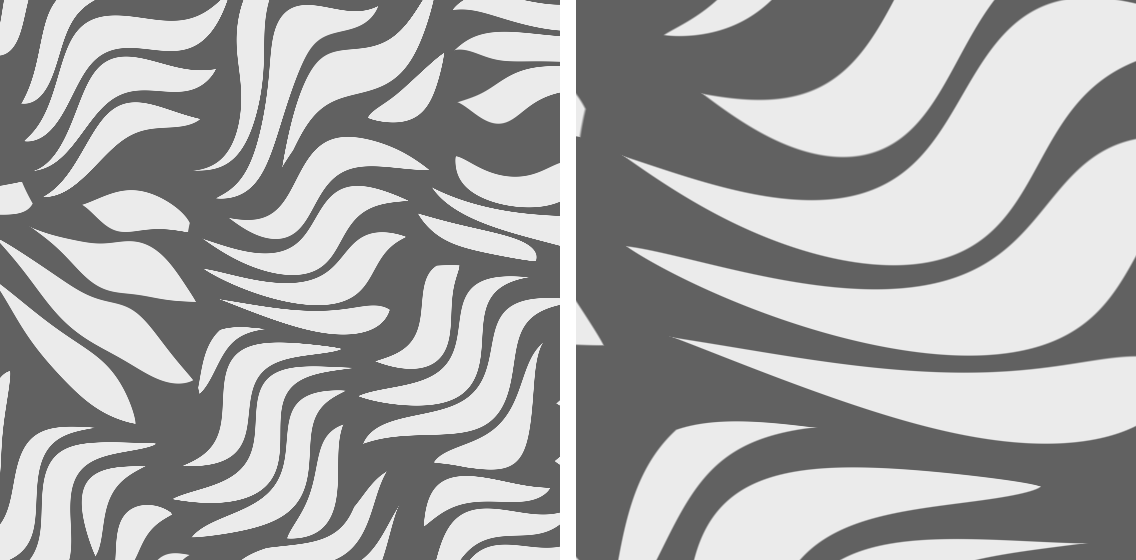
Left: the whole. Right: its middle third, enlarged.
Give the GLSL for this pattern, as a three.js fragment shader.

```glsl
// Clusters of pale, pointed, S-curved leaves on dark grey.
// A cellular layout gives each cluster its own direction and fanned bands, with
// one tapered leaf per band; two crossed sine shears bend the whole layout.

#define SCALE 3.4      // clusters across the canvas
#define STRETCH 0.8    // lengthens clusters along the flow when below 1
#define PITCH 0.25     // spacing of leaves, in cells
#define FULLNESS 0.84  // share of a band filled by the widest part of a leaf
#define CHANNEL 0.02   // half of the dark channel between clusters
#define FAN 0.42       // how much leaves spread towards one end
#define TAPER 0.9      // sharpness of the tips
#define FLOW 0.65      // main direction of the leaves, in radians
#define SWELL 0.13     // height of the S-curves, in cells
#define SOFTNESS 0.0007
#define GROUND vec3(0.38)
#define LEAF vec3(0.92)

varying vec2 vUv;

const float PI = 3.14159;

vec2 hash2(vec2 p) {
  vec2 q = vec2(dot(p, vec2(127.1, 311.7)), dot(p, vec2(269.5, 183.3)));
  return fract(sin(q) * 43758.55);
}

vec2 clusterCentre(vec2 cell) {
  return cell + 0.5 + 0.62 * (hash2(cell) - 0.5);
}

// Shears across and along the flow turn straight leaves into S-curves.
vec2 flowWarp(vec2 p) {
  vec2 along = vec2(cos(FLOW), sin(FLOW));
  vec2 across = vec2(-along.y, along.x);
  float u = dot(p, along);
  float v = dot(p, across);
  v += SWELL * sin(5.2 * u + 1.2 * sin(1.7 * v + 0.6));
  u += 0.7 * SWELL * sin(4.3 * v + 1.1 * sin(1.3 * u + 2.0));
  return along * u * STRETCH + across * v;
}

vec2 nearestCell(vec2 p) {
  vec2 home = floor(p);
  vec2 best = home;
  float bestDist = 1e3;
  for (int j = -1; j <= 1; j++) {
    for (int i = -1; i <= 1; i++) {
      vec2 cell = home + vec2(float(i), float(j));
      float dist = length(p - clusterCentre(cell));
      if (dist < bestDist) {
        bestDist = dist;
        best = cell;
      }
    }
  }
  return best;
}

// Signed depth inside the nearest leaf, positive within it.
float leafDepth(vec2 p) {
  vec2 cell = nearestCell(p);
  vec2 centre = clusterCentre(cell);
  vec2 rel = p - centre;
  vec2 rnd = hash2(cell + 17.3);

  // Frame of the cluster: mostly near the flow, fanning either way.
  float turn = 2.0 * rnd.x - 1.0;
  float angle = FLOW + 1.3 * turn * abs(turn) + PI * step(0.5, fract(7.0 * rnd.x));
  vec2 along = vec2(cos(angle), sin(angle));
  vec2 across = vec2(-along.y, along.x);
  float x = dot(rel, along);

  // Slight local bend, then fanned bands.
  float y = dot(rel, across) - 0.055 * sin(PI * x / 0.55);
  float spread = max(1.0 + FAN * x, 0.3);
  float shift = rnd.y;
  float band = y / (PITCH * spread) + shift;
  float index = floor(band);
  float middle = (index + 0.5 - shift) * PITCH;

  // Clip the band against the surrounding cells.
  vec2 midDir = along + across * middle * FAN;
  float start = -2.0;
  float finish = 2.0;
  float border = 1.0;
  for (int j = -2; j <= 2; j++) {
    for (int i = -2; i <= 2; i++) {
      if (i == 0 && j == 0) continue;
      vec2 other = clusterCentre(cell + vec2(float(i), float(j))) - centre;
      float gap = length(other);
      vec2 dir = other / gap;
      float limit = 0.5 * gap - CHANNEL;
      border = min(border, limit - dot(rel, dir));
      float side = dot(across, dir);
      float rate = dot(midDir, dir);
      float cut = (limit - middle * side - 0.14 * PITCH * abs(side)) / rate;
      if (rate > 0.0) finish = min(finish, cut);
      else start = max(start, cut);
    }
  }
  float span = finish - start;
  if (span < 0.28) return -1.0;

  // Tapered profile, fuller towards one end, with a slight sideways sway.
  vec2 shape = hash2(cell + index * 3.7);
  float t = clamp((x - start) / span, 0.0, 1.0);
  float skewed = pow(t, mix(0.75, 1.35, shape.x));
  float width = 0.5 * FULLNESS * min(1.0, span / 0.55);
  width *= pow(4.0 * skewed * (1.0 - skewed), TAPER);
  float sway = 0.09 * (shape.y - 0.5) * sin(2.0 * PI * t);
  float depth = (width - abs(band - index - 0.5 - sway)) * PITCH * spread;
  float beyond = max(max(start - x, x - finish), 0.0);
  return min(depth - beyond - 0.0015, border);
}

void main() {
  float depth = leafDepth(flowWarp(vUv * SCALE)) / SCALE;
  float cover = smoothstep(-SOFTNESS, SOFTNESS, depth);
  gl_FragColor = vec4(mix(GROUND, LEAF, cover), 1.0);
}
```
